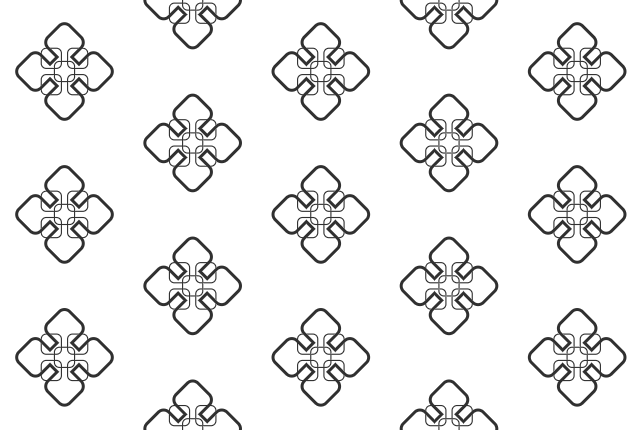
Give the GLSL for this pattern, as a Shadertoy shader.

```glsl
// Staggered four-petal outline medallions with thin interlaced rounded squares on white.

float roundedBox(vec2 p, float halfSize, float radius) {
    vec2 q = abs(p) - halfSize + radius;
    return length(max(q, 0.0)) + min(max(q.x, q.y), 0.0) - radius;
}

// Sharp-cornered box whose distance keeps mitred corners
float sharpBox(vec2 p, float halfSize) {
    vec2 q = abs(p) - halfSize;
    return max(q.x, q.y);
}

// Centred coordinates of a half-drop lattice; the height of the canvas is 516 units
vec2 halfDrop(vec2 p) {
    vec2 cell = vec2(153.8, 171.5);
    p -= vec2(385.0, 258.7);
    float column = floor(p.x / cell.x + 0.5);
    p.x -= column * cell.x;
    p.y += 0.5 * cell.y * mod(column, 2.0);
    p.y -= cell.y * floor(p.y / cell.y + 0.5);
    return p;
}

// Four rounded petals joined by a square core, leaving a diagonal slot between neighbours
float petalOutline(vec2 p) {
    vec2 diagonal = abs(vec2(p.x + p.y, p.y - p.x)) * 0.7071;
    float petals = roundedBox(diagonal - 24.65, 18.55, 9.0);
    float core = sharpBox(diagonal, 18.5);
    return abs(min(petals, core));
}

// One central square overlapped by four around it
float squareOutlines(vec2 p) {
    float center = abs(roundedBox(p, 12.1, 6.0));
    float corners = abs(roundedBox(abs(p) - 15.8, 12.1, 6.0));
    return min(center, corners);
}

float stroke(float dist, float width, float pixel) {
    return clamp(0.5 + (0.5 * width - dist) / pixel, 0.0, 1.0);
}

void mainImage(out vec4 fragColor, in vec2 fragCoord) {
    float pixel = 516.0 / iResolution.y;
    vec2 p = halfDrop(fragCoord * pixel);

    float bold = stroke(petalOutline(p), 3.6, pixel);
    float fine = stroke(squareOutlines(p), 1.35, pixel);
    float ink = max(bold, fine);

    fragColor = vec4(mix(vec3(1.0), vec3(0.19), ink), 1.0);
}
```
